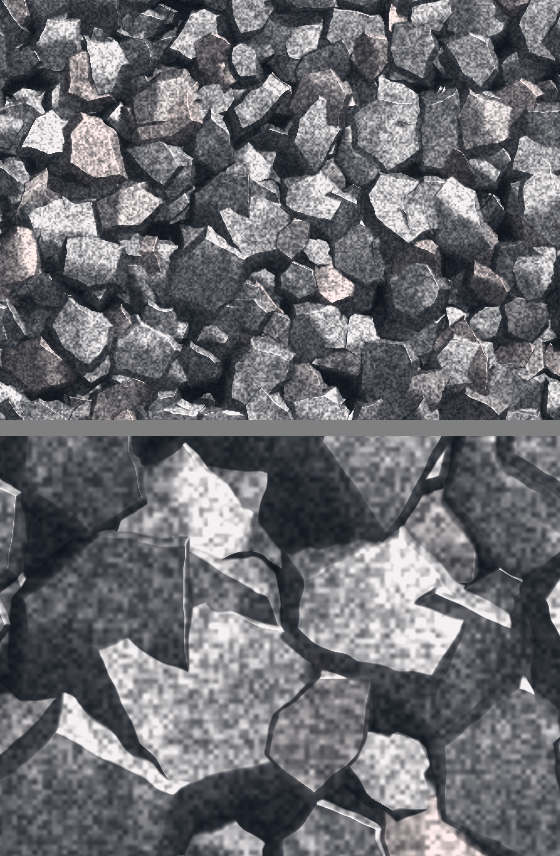
Top: the whole. Bottom: its middle third, enlarged.
Give the GLSL for this texture, as a WebGL 2 fragment shader.

```glsl
#version 300 es
precision highp float;
// Sunlit heap of crushed granite: overlapping blunt stones with speckled faces.

uniform vec2 u_resolution;
out vec4 fragColor;

const float TAU = 6.2831853;
const vec3 SUN = vec3(0.453, 0.604, 0.655);
const int PLANES = 8;      // two top facets, then six flanks
const int SHADOW_STEPS = 4;
const float WEAR = 0.07;   // rounding of the edges between planes

struct Hit { float height; vec2 slope; float id; };

vec2 hash2(vec2 p) {
  vec3 q = fract(p.xyx * vec3(0.1031, 0.1030, 0.0973));
  q += dot(q, q.yzx + 33.33);
  return fract((q.xx + q.yz) * q.zy);
}

vec2 pick2(float id, float key) { return hash2(vec2(id * 913.7, key * 7.31 + 2.7)); }

// Two independent value noises, centred on zero.
vec2 noise2(vec2 p) {
  vec2 i = floor(p), f = fract(p);
  f = f * f * (3.0 - 2.0 * f);
  vec2 e = vec2(0.0, 1.0);
  return mix(mix(hash2(i), hash2(i + e.yx), f.x),
             mix(hash2(i + e.xy), hash2(i + e.yy), f.x), f.y) - 0.5;
}

// Convex stone: soft minimum of its planes, abandoned once below the floor.
Hit stone(vec2 q, float id, float lowest) {
  vec2 form = pick2(id, 1.0), build = pick2(id, 3.0);
  float stretch = mix(1.0, 1.7, form.y);
  float crown = mix(0.3, 1.15, build.x);
  float radius = mix(0.42, 0.58, build.y);
  Hit hit = Hit(crown + 0.76 * length(q), vec2(0.0), id);
  if (hit.height < lowest) return hit;

  float turn = TAU * form.x, sector = TAU / 6.0;
  mat2 spin = mat2(cos(turn), sin(turn), -sin(turn), cos(turn));
  mat2 advance = mat2(cos(sector), sin(sector), -sin(sector), cos(sector));
  vec2 dir = vec2(1.0, 0.0);
  for (int i = 0; i < PLANES; i++) {
    vec2 rnd = pick2(id, 10.0 + float(i));
    vec2 slope = (rnd - 0.5) * 1.05;
    float level = crown + 0.06 * float(i);
    if (i > 1) {
      float steep = mix(2.2, 5.5, rnd.y);
      vec2 facing = dir + vec2(-dir.y, dir.x) * (rnd.x - 0.5) * 0.75;
      slope = spin * (facing * vec2(1.0, stretch) * steep);
      level = crown + radius * steep * mix(0.84, 1.06, fract(rnd.x * 7.0 + rnd.y * 3.0));
      dir = advance * dir;
    }
    float plane = level - dot(q, slope);
    float keep = clamp(0.5 + 0.5 * (plane - hit.height) / WEAR, 0.0, 1.0);
    hit.height = mix(plane, hit.height, keep) - WEAR * keep * (1.0 - keep);
    hit.slope = mix(slope, hit.slope, keep);
    if (hit.height < lowest) break;
  }
  return hit;
}

// Adds one scattered layer, keeping the two highest surfaces.
void addLayer(vec2 p, float size, float lift, float key, inout Hit top, inout Hit under) {
  vec2 g = p / size + key * 17.37;
  vec2 base = floor(g);
  for (int y = -1; y <= 1; y++)
  for (int x = -1; x <= 1; x++) {
    vec2 cell = base + vec2(x, y);
    vec2 rnd = hash2(cell + key * 41.0);
    vec2 q = g - cell - mix(vec2(0.15), vec2(0.85), rnd);
    if (dot(q, q) > 1.2) continue;
    Hit hit = stone(q, fract(rnd.x + rnd.y * 5.0), (under.height - lift) / size);
    hit.height = hit.height * size + lift;
    if (hit.height > top.height) { under = top; top = hit; }
    else if (hit.height > under.height) under = hit;
  }
}

void heap(vec2 p, float ground, out Hit top, out Hit under) {
  top = Hit(ground, vec2(0.0), 0.0);
  under = top;
  addLayer(p, 0.155, 0.0, 1.0, top, under);
  addLayer(p, 0.13, 0.008, 2.0, top, under);
  addLayer(p, 0.092, 0.02, 3.0, top, under);
}

// Sunlight reaching two heights above the same spot.
vec2 sunlight(vec2 p, vec2 heights) {
  vec2 lit = vec2(1.0);
  for (int i = 0; i < SHADOW_STEPS; i++) {
    float t = 0.014 + 0.029 * float(i);
    vec2 ray = heights + SUN.z * t;
    Hit top, under;
    heap(p + SUN.xy * t, min(ray.x, ray.y), top, under);
    lit = min(lit, 1.0 - smoothstep(0.0, 0.012, top.height - ray));
    if (lit.x + lit.y < 0.01) break;
  }
  return lit;
}

// Deepens the shade and rolls off the highlights.
float tone(float x) { return min(0.05 + 0.83 * pow(x, 1.4) / (1.0 + 0.12 * x * x * x), 0.95); }

vec3 shade(Hit hit, float lit, vec2 bump, float grain) {
  vec3 normal = normalize(vec3(hit.slope + bump, 1.0));
  float lambert = max(dot(normal, SUN), 0.0);
  vec2 mineral = pick2(hit.id, 8.0);
  float albedo = mix(0.78, 1.2, mineral.x) * grain;
  float depth = smoothstep(0.02, 0.12, hit.height);
  float ambient = mix(0.17, 0.4, depth) * (0.7 + 0.3 * normal.z);
  float lum = tone(albedo * (ambient + lit * 0.95 * lambert * lambert * lambert));
  // Cool shade, slightly warm sunlit faces.
  vec3 colour = lum + mix(vec3(-0.022, 0.0, 0.032), vec3(0.014, -0.004, -0.004), lum);
  return colour * mix(vec3(1.0), vec3(1.04, 0.985, 0.97), smoothstep(0.7, 0.95, mineral.y));
}

void main() {
  vec2 uv = gl_FragCoord.xy / u_resolution.y;
  vec2 p = uv + noise2(uv * 26.0) * 0.009 + noise2(uv * 75.0) * 0.003;
  Hit top, under;
  heap(p, 0.0, top, under);

  // Smooth the seam where two stones meet.
  float seam = (length(top.slope - under.slope) + 0.05) / u_resolution.y;
  float cover = clamp(0.5 + 0.5 * (top.height - under.height) / seam, 0.0, 1.0);
  vec2 lit = sunlight(p, vec2(top.height, cover < 1.0 ? under.height : top.height));

  // Mineral speckle and rough faces.
  float grain = 1.0 + 0.62 * noise2(uv * 250.0).x + 0.22 * noise2(uv * 120.0).y;
  vec2 bump = noise2(uv * 32.0 + 4.0) * 0.25 + noise2(uv * 130.0) * 0.3;
  vec3 colour = mix(shade(under, lit.y, bump, grain), shade(top, lit.x, bump, grain), cover);
  fragColor = vec4(colour, 1.0);
}
```
